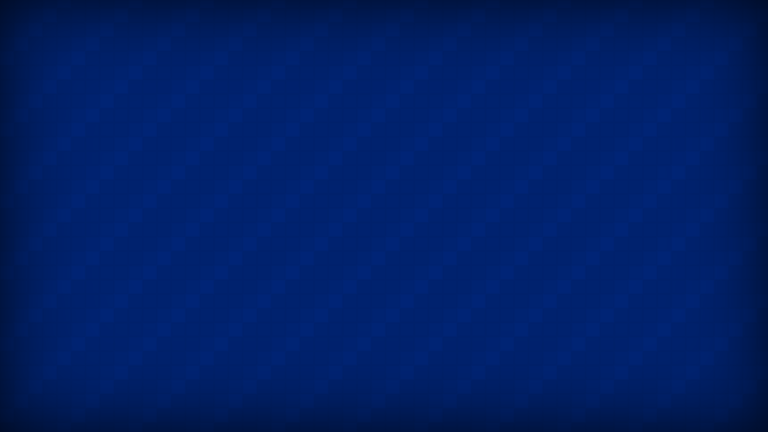
Reproduce this background procedurally as a Shadertoy shader.

```glsl
// Deep blue mosaic of small square tiles, lit in faint rising diagonals.
// Each tile takes its tone from (column - row) mod 5; neighbours blend at
// their edges, and a blurred inset shadow darkens the border.

// Brightness of one tile: one bright diagonal in five, fading to its sides
float tileTone(vec2 cell) {
    float lane = mod(cell.x - cell.y, 5.0);
    float bright = 1.0 - step(0.5, abs(lane - 4.0));
    float nearby = 1.0 - step(0.5, abs(lane - 3.0));
    return 0.985 + 0.065 * bright + 0.025 * nearby;
}

// Smooth coverage of a blurred edge, one half on the edge itself
float softEdge(float inset) {
    return 1.0 / (1.0 + exp(-1.702 * inset / 0.085));
}

void mainImage(out vec4 fragColor, in vec2 fragCoord) {
    vec2 p = fragCoord / iResolution.y;
    vec2 size = iResolution.xy / iResolution.y;

    // Tile grid with antialiased borders
    vec2 grid = p * 30.23 + vec2(0.02, 0.34);
    float pixel = 30.23 / iResolution.y;
    vec2 cell = floor(grid - 0.5);
    vec2 blend = smoothstep(0.5 - pixel, 0.5 + pixel, fract(grid - 0.5));
    float low = mix(tileTone(cell), tileTone(cell + vec2(1, 0)), blend.x);
    float high = mix(tileTone(cell + vec2(0, 1)), tileTone(cell + vec2(1, 1)), blend.x);
    float tone = mix(low, high, blend.y);

    // Faint dark seams between tiles
    vec2 seam = 0.5 - abs(fract(grid) - 0.5);
    tone -= 0.025 * (1.0 - smoothstep(0.0, 0.12, min(seam.x, seam.y)));

    // Inset shadow along all four sides
    vec2 inset = min(p, size - p);
    float light = softEdge(inset.x) * softEdge(inset.y);
    vec3 blue = vec3(0.0, 0.135, 0.44);
    fragColor = vec4(blue * tone * mix(0.17, 1.0, light), 1.0);
}
```
